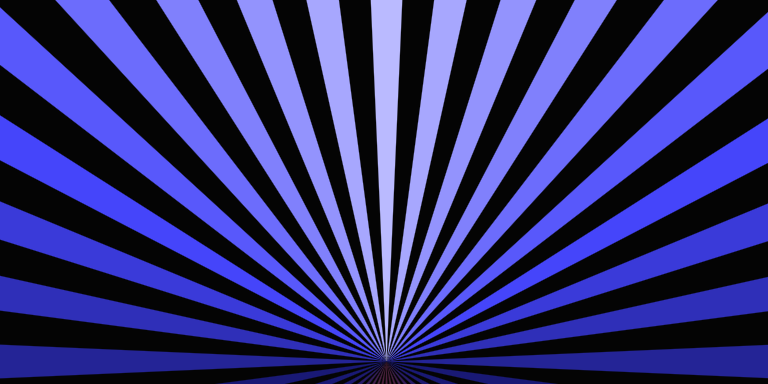
Reproduce this background procedurally as a Shadertoy shader.

```glsl
const float TAU = 6.2831853;
const float RAY_COUNT = 36.0;

// Ray tint by steps away from vertical: pale, vivid, navy, then dim plum
vec3 rayColor(float steps) {
    vec3 pale = vec3(0.73, 0.73, 1.0);
    vec3 vivid = vec3(0.27, 0.27, 0.98);
    vec3 navy = vec3(0.10, 0.10, 0.46);
    vec3 plum = vec3(0.30, 0.13, 0.24);
    vec3 color = mix(pale, vivid, clamp(steps / 6.0, 0.0, 1.0));
    color = mix(color, navy, clamp((steps - 6.0) / 4.0, 0.0, 1.0));
    return mix(color, plum, smoothstep(11.0, 17.0, steps));
}

void mainImage(out vec4 fragColor, in vec2 fragCoord) {
    // Offset from the point where the rays meet, in canvas heights
    vec2 p = (fragCoord - vec2(0.5033, 0.0586) * iResolution.xy) / iResolution.y;
    float pixel = 1.2 / iResolution.y;

    // Equal angular sectors, centred on straight up
    float sector = atan(p.x, p.y) / TAU * RAY_COUNT;
    float ray = floor(sector + 0.5);

    // Arc distance to the ray edge gives an even, smooth border
    float edge = (0.25 - abs(sector - ray)) * TAU / RAY_COUNT * length(p);
    float coverage = clamp(edge / pixel + 0.5, 0.0, 1.0);

    vec3 color = mix(vec3(0.016), rayColor(abs(ray)), coverage);
    fragColor = vec4(color, 1.0);
}
```
